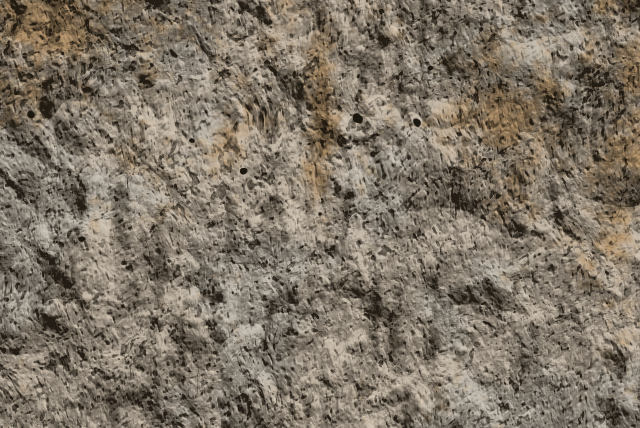
Reproduce this texture procedurally as a Shadertoy shader.

```glsl
const vec3 SHADOW = vec3(0.085, 0.065, 0.035);
const vec3 STONE = vec3(0.835, 0.782, 0.712);
const vec3 COOL_STONE = vec3(0.805, 0.782, 0.738);
const vec3 OCHRE = vec3(0.760, 0.610, 0.425);
const vec2 LIGHT_DIR = vec2(0.47, 0.88);
const vec2 GRAIN_STRETCH = vec2(1.15, 0.88);
const float BASE_TONE = 0.765;
const float RELIEF_GAIN = 0.165;
const float MACRO_GAIN = 0.32;
const float MOTTLE_GAIN = 0.30;
const float GRAIN_GAIN = 0.22;
const float PIT_DEPTH = 0.48;
const float STREAK_DEPTH = 0.26;
const float HOLE_CELL = 0.13;
const float RELIEF_STEP = 0.0026;
const mat2 TURN = mat2(0.8, 0.6, -0.6, 0.8);

float hash(vec2 p) {
    uvec2 q = uvec2(ivec2(floor(p))) * uvec2(1597u, 3813u);
    uint n = (q.x ^ (q.y * 7919u)) * 747796405u;
    n = (n ^ (n >> 15)) * 277803737u;
    n ^= n >> 13;
    return float(n & 65535u) / 65535.0;
}

float noise(vec2 p) {
    vec2 i = floor(p), f = fract(p);
    f = f * f * (3.0 - 2.0 * f);
    return mix(mix(hash(i), hash(i + vec2(1, 0)), f.x),
               mix(hash(i + vec2(0, 1)), hash(i + vec2(1, 1)), f.x), f.y);
}

// Centred on zero, roughly -0.5 to 0.5
float fbm(vec2 p) {
    float sum = 0.0, amp = 0.5;
    for (int i = 0; i < 4; i++) {
        sum += amp * (noise(p) - 0.5);
        p = TURN * p * 2.03 + 17.3;
        amp *= 0.5;
    }
    return sum * 1.5;
}

// Craggy height: every octave has a similar slope
float relief(vec2 p, int octaves) {
    float sum = 0.0, freq = 6.0;
    vec2 q = p * freq + 3.7;
    for (int i = 0; i < octaves; i++) {
        float n = noise(q);
        sum += mix(n, abs(2.0 * n - 1.0), 0.4) / freq;
        q = TURN * q * 2.0 + 11.1;
        freq *= 2.0;
    }
    return sum;
}

float litSlope(vec2 p, int octaves, float stepSize) {
    return (relief(p, octaves) - relief(p + LIGHT_DIR * stepSize, octaves)) / stepSize;
}

// Ragged crumbs missing from the surface, in two sizes
float pits(vec2 p, float cluster) {
    vec2 r = TURN * p;
    float ragged = 0.35 * (noise(r * 160.0) - 0.5);
    float coarse = smoothstep(0.80, 1.0, noise(r * 62.0 + 5.0) + ragged + 0.10 * cluster);
    float fine = smoothstep(0.74, 0.96, noise(TURN * r * 125.0 + 23.0) + 0.10 * cluster);
    return max(coarse, 0.75 * fine);
}

float patchField(vec2 p, vec2 centre, vec2 radius) {
    return 1.0 - length((p - centre) / radius);
}

// Round bored holes, mostly near the top
float holes(vec2 p) {
    float dark = 0.0;
    vec2 cell = floor(p / HOLE_CELL);
    for (int j = -1; j <= 1; j++)
    for (int i = -1; i <= 1; i++) {
        vec2 id = cell + vec2(i, j);
        vec2 centre = (id + 0.15 + 0.7 * vec2(hash(id + 31.0), hash(id + 57.0))) * HOLE_CELL;
        float chance = mix(0.04, 0.42, smoothstep(0.45, 0.9, centre.y));
        float radius = mix(0.005, 0.014, pow(hash(id + 101.0), 2.0));
        vec2 d = (p - centre) * vec2(mix(0.75, 1.1, hash(id + 7.0)), 1.1);
        float dist = length(d) + 0.006 * (noise(p * 90.0) - 0.5);
        dark = max(dark, step(hash(id + 83.0), chance) * smoothstep(radius + 0.002, radius - 0.002, dist));
    }
    return dark;
}

void mainImage(out vec4 fragColor, in vec2 fragCoord) {
    vec2 p = fragCoord / iResolution.y;
    vec2 warp = vec2(fbm(p * 5.0 + 4.0), fbm(p * 5.0 + 29.0));
    vec2 q = p * GRAIN_STRETCH + 0.05 * warp;
    float macro = fbm(p * 3.0 + 40.0);
    float mottle = fbm(p * 14.0 + 8.0);
    float crumb = fbm(p * 45.0 + 60.0);

    // Stains: upper left, central seam, upper right
    float stain = patchField(p, vec2(0.10, 0.92), vec2(0.42, 0.22));
    stain = max(stain, patchField(p, vec2(0.75, 0.74), vec2(0.05, 0.30)));
    stain = max(stain, patchField(p, vec2(1.18, 0.75), vec2(0.22, 0.25)));
    stain = max(stain, patchField(p, vec2(1.46, 0.78), vec2(0.14, 0.40)) - 0.1);
    stain = max(stain, -0.30 + 0.25 * p.y);
    float ochre = smoothstep(-0.15, 0.85, stain + 0.8 * macro + 1.0 * mottle + 0.7 * crumb);
    float cool = smoothstep(0.0, 0.25, fbm(p * 3.5 + 71.0) + 0.3 * mottle);

    // Relief lighting, sandy grain and shade under ledges
    float tone = BASE_TONE + RELIEF_GAIN * litSlope(q, 6, RELIEF_STEP);
    tone += MACRO_GAIN * macro + MOTTLE_GAIN * mottle;
    tone += GRAIN_GAIN * (noise(TURN * p * 170.0) - 0.5 + 0.6 * crumb);
    float ledge = litSlope(q * 1.1 + 2.0, 2, 0.012);
    tone -= 0.32 * smoothstep(0.60, 1.10, 0.9 * mottle + 0.7 * crumb - ledge);

    // Clustered pits with a lit lip on the side away from the light
    float cluster = smoothstep(-0.2, 0.3, fbm(p * 7.0 + 90.0));
    tone -= PIT_DEPTH * pits(q, cluster);
    tone += 0.14 * pits(q + LIGHT_DIR * 0.006, cluster);

    // Vertical weather streaks, broken up by the crumbly surface
    float streak = noise(vec2(p.x * 42.0 + 3.0 * warp.x, p.y * 4.0) + 13.0);
    float streakZone = smoothstep(-0.15, 0.15, fbm(vec2(p.x * 5.0, p.y * 2.0) + 33.0));
    tone -= STREAK_DEPTH * streakZone * smoothstep(0.55, 1.0, streak + 0.6 * crumb);

    // Thin broken cracks and the central seam
    float crack = smoothstep(0.014, 0.0, abs(fbm(q * vec2(7.0, 3.5) + 52.0) + 0.03 * crumb));
    tone -= 0.25 * crack * smoothstep(0.55, 0.80, noise(p * 9.0 + 6.0) + 0.4 * crumb);
    float seam = abs(p.x - 0.755 - 0.05 * warp.x - 0.008 * crumb);
    tone -= 0.30 * smoothstep(0.007, 0.001, seam) * smoothstep(0.45, 0.65, noise(p * vec2(6.0, 12.0)));

    // Stains and borders are darker, bright grains level off
    vec2 edge = fragCoord / iResolution.xy - 0.5;
    tone -= 0.07 * ochre + 0.30 * dot(edge, edge);
    tone = min(tone, 0.88 + 0.35 * (tone - 0.88));
    tone = mix(clamp(tone, 0.07, 1.0), 0.03, holes(p));

    vec3 stone = mix(STONE, COOL_STONE, 0.8 * cool);
    stone = mix(stone, OCHRE, 0.85 * ochre);
    fragColor = vec4(mix(SHADOW, stone, tone), 1.0);
}
```
